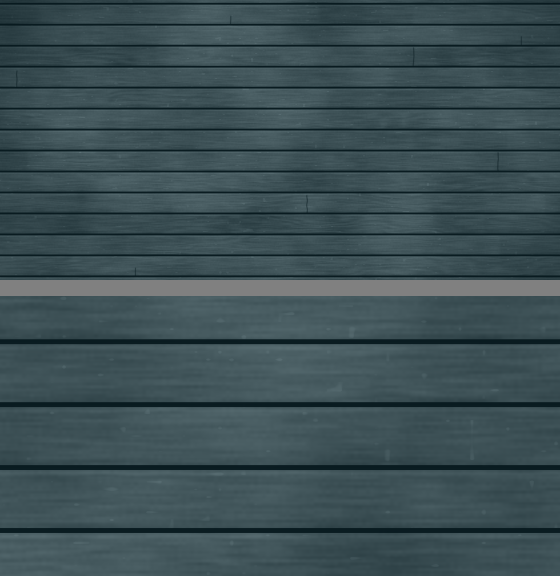
Top: the whole. Bottom: its middle third, enlarged.
Give the GLSL for this texture, as a Shadertoy shader.

```glsl
// Horizontal weathered slate-blue wood planks with dark seams, grain and stains.
#define PITCH 0.0749        // plank height, canvas heights
#define FIRST_SEAM 0.0130   // height of the lowest seam
#define SEAM_HALF 0.0028    // half of the seam thickness
#define JOINT_HALF 0.0011   // half of the crack thickness
#define JOINT_CHANCE 0.65   // share of planks with a crack
#define BASE_TONE 0.76
#define GRAIN 0.20
#define STAIN 0.62
#define VIGNETTE 0.34
#define SEAM_COLOR vec3(0.03, 0.10, 0.12)
#define LIGHT_COLOR vec3(0.325, 0.405, 0.425)

float hash(vec2 p) {
    vec3 q = fract(vec3(p.xyx) * 0.1031);
    q += dot(q, q.yzx + 33.33);
    return fract((q.x + q.y) * q.z);
}

float noise(vec2 p) {
    vec2 i = floor(p), f = fract(p);
    f = f * f * (3.0 - 2.0 * f);
    return mix(mix(hash(i), hash(i + vec2(1, 0)), f.x),
               mix(hash(i + vec2(0, 1)), hash(i + vec2(1, 1)), f.x), f.y);
}

float fbm(vec2 p) {
    float sum = 0.0, amp = 0.5;
    for (int i = 0; i < 4; i++) {
        sum += amp * noise(p);
        p = p * 2.03 + 17.3;
        amp *= 0.5;
    }
    return sum / 0.9375;
}

// Fine fibres plus broad wavy growth rings, centred on zero.
float woodGrain(vec2 p, float plank) {
    vec2 q = p + vec2(plank * 7.31, plank * 3.17);
    float fibre = noise(q * vec2(9.0, 170.0)) + noise(q * vec2(26.0, 290.0)) - 1.0;
    float warp = fbm(q * vec2(3.0, 15.0));
    float rings = sin(q.y * 260.0 + warp * 38.0);
    float ringMask = smoothstep(0.42, 0.70, noise(q * vec2(2.5, 9.0) + 40.0));
    return 0.55 * fibre + 0.22 * rings * ringMask;
}

// Cloudy stains across planks, with streaks and hard-edged patches on each.
float stains(vec2 p, float plank) {
    float cloud = fbm(p * vec2(4.2, 3.4) + 8.0) - 0.5;
    float streak = fbm(vec2(p.x * 4.5, plank * 5.7 + p.y * 6.0)) - 0.5;
    float cell = p.x * 3.0 + hash(vec2(plank, 4.0));
    float edge = smoothstep(0.0, 0.06, fract(cell));
    float patchTone = mix(hash(vec2(floor(cell) - 1.0, plank)),
                          hash(vec2(floor(cell), plank)), edge) - 0.5;
    return 0.65 * cloud + 0.45 * streak + 0.13 * patchTone;
}

// Thin vertical crack that crosses part of a plank.
float jointMask(vec2 p, float plank, float v, float px) {
    float x = hash(vec2(plank, 21.0)) * iResolution.x / iResolution.y;
    x += 0.003 * (noise(vec2(p.y * 60.0, plank)) - 0.5);
    float reach = mix(0.45, 1.0, hash(vec2(plank, 35.0)));
    float along = 1.0 - smoothstep(reach - 0.1, reach, v);
    float line = 1.0 - smoothstep(JOINT_HALF - 0.5 * px, JOINT_HALF + px, abs(p.x - x));
    return line * along * step(hash(vec2(plank, 52.0)), JOINT_CHANCE);
}

void mainImage(out vec4 fragColor, in vec2 fragCoord) {
    vec2 uv = fragCoord / iResolution.xy;
    vec2 p = fragCoord / iResolution.y;
    float px = 1.0 / iResolution.y;

    // Plank index and position inside the plank
    float row = (p.y - FIRST_SEAM) / PITCH;
    float plank = floor(row) + 3.0;
    float v = fract(row);
    float above = v * PITCH;
    float below = (1.0 - v) * PITCH;

    // Painted wood
    float tone = BASE_TONE + 0.07 * (hash(vec2(plank, 9.0)) - 0.5);
    tone += STAIN * stains(p, plank) + GRAIN * woodGrain(p, plank);
    tone += 0.05 * (noise(p * 210.0) - 0.5);

    // Scattered worn specks
    tone += 0.14 * smoothstep(0.90, 0.98, noise(p * vec2(70.0, 110.0)));

    // Rounded lower lip, and a faint lit edge under each seam
    tone -= 0.22 * exp(-above / 0.0055);
    tone += 0.10 * exp(-pow((below - 0.007) / 0.0025, 2.0));

    // Darkening towards the borders
    vec2 c = uv * 2.0 - 1.0;
    tone *= 1.0 - VIGNETTE * smoothstep(0.35, 1.9, dot(c * c, vec2(1.0, 0.75)));

    // Cracks and seams
    tone *= 1.0 - 0.50 * jointMask(p, plank, v, px);
    float seam = 1.0 - smoothstep(SEAM_HALF - 0.5 * px, SEAM_HALF + 0.7 * px, min(above, below));
    tone = mix(tone, 0.0, seam * 0.96);

    fragColor = vec4(mix(SEAM_COLOR, LIGHT_COLOR, clamp(tone, 0.0, 1.15)), 1.0);
}
```
